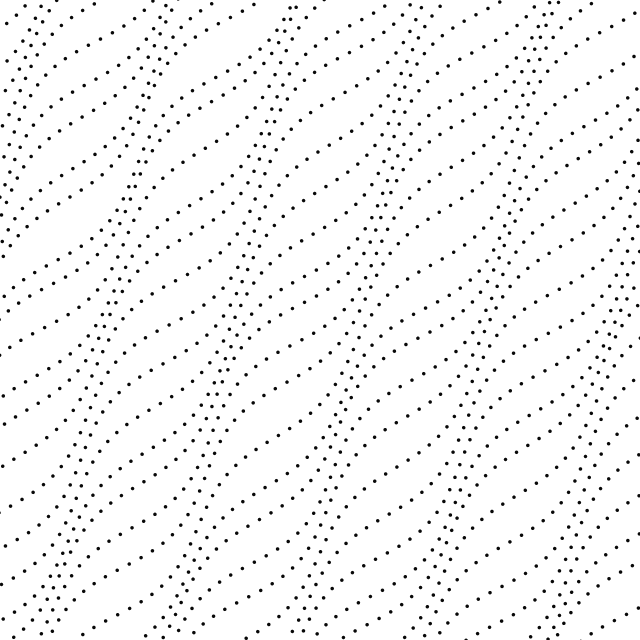
A Shadertoy shader for this pattern:

```glsl
const float TAU = 6.2831853;

float hash(float n) {
    return fract(sin(n * 127.1) * 43758.5453);
}

// Sideways drift of a dotted strand at distance u along the flow
float sway(float u, float strand) {
    float swell = 0.0205 * sin(TAU * (u + 1.65 * strand - 0.12) / 0.375);
    float ripple = 0.004 * sin(11.0 * u - 9.0 * strand);
    return ripple - swell;
}

void mainImage(out vec4 fragColor, in vec2 fragCoord) {
    vec2 p = (fragCoord - 0.5 * iResolution.xy) / iResolution.y;

    // Flow frame: x runs along the strands, y across them
    vec2 along = vec2(cos(0.84), sin(0.84));
    vec2 flow = vec2(dot(p, along), dot(p, vec2(along.y, -along.x)));

    float pitch = 0.0345;
    float step_ = 0.0198;
    float nearest = 1.0;

    // Nearest dot on each strand that can reach this point
    float middle = round(flow.y / pitch);
    for (float k = -2.0; k <= 2.0; k++) {
        float id = middle + k;
        float strand = (id + 0.5 * (hash(id + 31.0) - 0.5)) * pitch;
        float shift = hash(id + 87.0);
        float u = (round(flow.x / step_ - shift) + shift) * step_;
        vec2 dotCenter = vec2(u, strand + sway(u, strand));
        nearest = min(nearest, length(flow - dotCenter));
    }

    // Ink on white with a one-pixel soft edge
    float ink = clamp(0.5 - (nearest - 0.0027) * iResolution.y, 0.0, 1.0);
    fragColor = vec4(mix(vec3(1.0), vec3(0.03), ink), 1.0);
}
```
